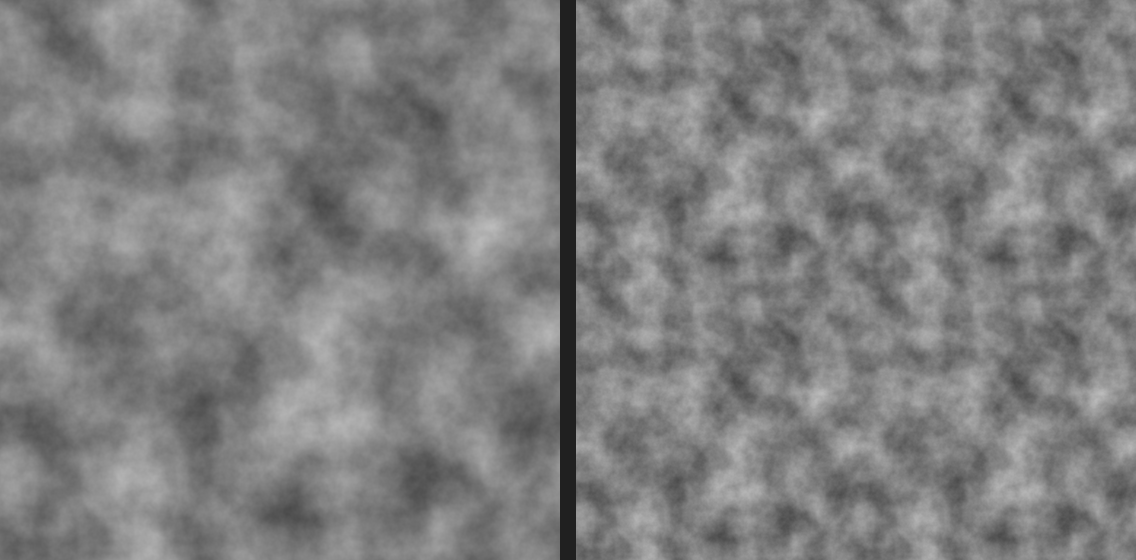
Left, the tile; right, the same tile 2 across and 2 down.
This texture is drawn by a Shadertoy shader. Its source:

```glsl
// Soft grey cloud texture: fractal gradient noise summed over octaves.
// Each octave has a whole number of cells across the canvas and wraps
// its lattice, so the result tiles without a seam in both directions.

#define BASE_CELLS 6.0
#define OCTAVES 6
#define GAIN 0.54
#define MEAN_GREY 0.504
#define CONTRAST 0.278
#define SEED 17.0

const float TAU = 6.2831853;

// Usual sine hash
float hash(vec2 p) {
    return fract(sin(dot(p, vec2(127.1, 311.7))) * 43758.5453);
}

// Slope contribution of one wrapped lattice corner
float corner(vec2 cell, vec2 toPoint, float period, float seed) {
    float angle = TAU * hash(mod(cell, period) + seed);
    return dot(vec2(cos(angle), sin(angle)), toPoint);
}

// Periodic gradient noise, centred on zero
float gradientNoise(vec2 p, float period, float seed) {
    vec2 cell = floor(p);
    vec2 f = p - cell;
    vec2 blend = f * f * f * (f * (f * 6.0 - 15.0) + 10.0);
    vec2 right = vec2(1.0, 0.0);
    vec2 up = vec2(0.0, 1.0);
    float bottom = mix(corner(cell, f, period, seed),
                       corner(cell + right, f - right, period, seed), blend.x);
    float top = mix(corner(cell + up, f - up, period, seed),
                    corner(cell + 1.0, f - 1.0, period, seed), blend.x);
    return mix(bottom, top, blend.y);
}

// Octave sum; shifting each lattice keeps its zero points from lining up
float clouds(vec2 uv) {
    float sum = 0.0;
    float amplitude = 1.0;
    float cells = BASE_CELLS;
    for (int i = 0; i < OCTAVES; i++) {
        float octave = float(i);
        vec2 shift = octave * vec2(0.37, 0.61);
        sum += amplitude * gradientNoise(uv * cells + shift, cells, SEED + octave * 7.3);
        amplitude *= GAIN;
        cells *= 2.0;
    }
    return sum;
}

void mainImage(out vec4 fragColor, in vec2 fragCoord) {
    vec2 uv = fragCoord / iResolution.xy;
    float grey = MEAN_GREY + CONTRAST * clouds(uv);
    fragColor = vec4(vec3(clamp(grey, 0.0, 1.0)), 1.0);
}
```
